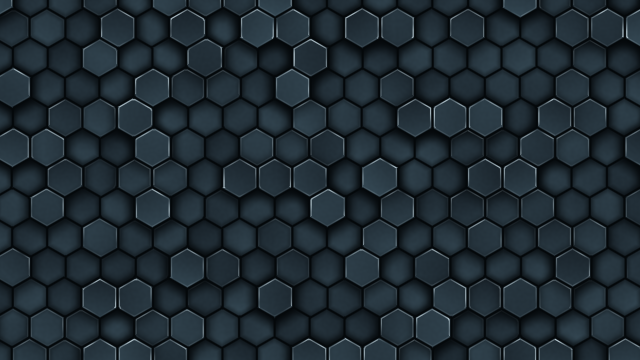
This pattern is drawn by a WebGL 1 fragment shader. Its source:

```glsl
precision highp float;
// A wall of dark slate hexagonal blocks standing at uneven heights.
// Every pixel finds its block by hexagonal distance, then adds the gap,
// a lit rim on raised blocks and soft shadows cast on lower neighbours.

uniform vec2 u_resolution;

const float ROW = 0.866; // row pitch, with blocks one unit wide

float hash(vec2 p) {
  return fract(sin(dot(p, vec2(127.1, 311.7))) * 43758.55);
}

float cornerSlope(vec2 cell, vec2 f) {
  float a = 6.2832 * hash(cell);
  return dot(vec2(cos(a), sin(a)), f);
}

float gradientNoise(vec2 p) {
  vec2 i = floor(p), f = fract(p);
  vec2 u = f * f * f * (f * (f * 6.0 - 15.0) + 10.0);
  vec2 e = vec2(1.0, 0.0);
  return mix(mix(cornerSlope(i, f), cornerSlope(i + e, f - e), u.x),
             mix(cornerSlope(i + e.yx, f - e.yx),
                 cornerSlope(i + 1.0, f - 1.0), u.x), u.y);
}

// Pointy-top hexagon metric: 0.5 on the outline of a unit-wide block
float hexMetric(vec2 p) {
  p = abs(p);
  return max(p.x, 0.5 * p.x + ROW * p.y);
}

// Cell index near p, stepped by whole columns and rows
vec2 cellNear(vec2 p, vec2 offset) {
  float row = floor(p.y / ROW + 0.5) + offset.y;
  return vec2(floor(p.x - 0.5 * mod(row, 2.0) + 0.5) + offset.x, row);
}

float liftOf(vec2 id) {
  return smoothstep(0.35, 0.95, hash(id + 3.7));
}

// Low blocks sit a little out of place
vec2 centerOf(vec2 id) {
  vec2 jitter = vec2(hash(id + 11.3), hash(id + 27.9)) - 0.5;
  return vec2(id.x + 0.5 * mod(id.y, 2.0), id.y * ROW)
       + jitter * 0.07 * (1.0 - liftOf(id));
}

void main() {
  vec2 p = gl_FragCoord.xy / u_resolution.y * vec2(10.286, 12.0 * ROW)
         - vec2(0.857, 0.07);
  float aa = 10.3 / u_resolution.y;

  // Nearest and second nearest block; raised ones spread slightly
  float nearest = 9.0, second = 9.0;
  vec2 id = vec2(0.0), nextId = vec2(0.0);
  for (int y = -1; y <= 1; y++) {
    for (int x = -1; x <= 1; x++) {
      vec2 c = cellNear(p, vec2(float(x), float(y)));
      float d = hexMetric(p - centerOf(c)) - 0.05 * liftOf(c);
      if (d < nearest) {
        second = nearest;
        nextId = id;
        nearest = d;
        id = c;
      } else if (d < second) {
        second = d;
        nextId = c;
      }
    }
  }
  float edge = 0.5 * (second - nearest);
  float lift = liftOf(id);
  vec2 center = centerOf(id);
  vec2 local = p - center;

  // Shadows from higher neighbours, falling slightly downward
  float light = 1.0;
  for (int y = -1; y <= 1; y++) {
    for (int x = -1; x <= 1; x++) {
      vec2 c = cellNear(p, vec2(float(x), float(y)));
      float rise = max(liftOf(c) - lift, 0.0);
      float d = hexMetric(p - centerOf(c) + vec2(0.0, 0.07)) - 0.5;
      light *= 1.0 - 0.95 * rise * (1.0 - smoothstep(-0.1, 0.42, d));
    }
  }
  light *= mix(mix(0.55, 1.0, smoothstep(0.0, 0.2, edge)), 1.0, lift);

  // Face: per-block tone, tilted gradient and faint mottling
  float angle = 6.2832 * hash(id + 51.0);
  float tone = 0.5 + 0.55 * (hash(id + 70.3) - 0.5)
             + 0.35 * dot(local, vec2(cos(angle), sin(angle)))
             - 0.25 * local.y
             + 0.15 * gradientNoise(p * 0.7) + 0.07 * gradientNoise(p * 9.0);
  vec3 face = mix(vec3(0.10, 0.14, 0.17), vec3(0.20, 0.275, 0.32),
                  clamp(tone, 0.0, 1.0));
  vec3 dark = vec3(0.015, 0.03, 0.04);
  vec3 color = mix(dark, face, light);

  // Dark gap between blocks
  color = mix(dark, color,
              smoothstep(0.02 - 0.5 * aa, 0.04 + 0.5 * aa, edge));

  // Lit rim: strong on sides and upper edges, worn unevenly along its length
  vec2 facing = normalize(centerOf(nextId) - center);
  float exposure = mix(0.2, 0.8, smoothstep(-0.7, 0.1, facing.y));
  float wear = clamp(0.65 + 1.1 * gradientNoise(p * 2.3 + 8.0), 0.1, 1.0);
  float side = 0.5 + 0.7 * hash(id + floor(facing * 3.0 + 0.5) * 5.0);
  float rim = 1.0 - smoothstep(0.0, 0.02 + 0.5 * aa, abs(edge - 0.055));
  rim *= lift * exposure * wear * side;
  color = mix(color, vec3(0.78, 0.85, 0.88), clamp(rim, 0.0, 1.0));

  gl_FragColor = vec4(color, 1.0);
}
```
